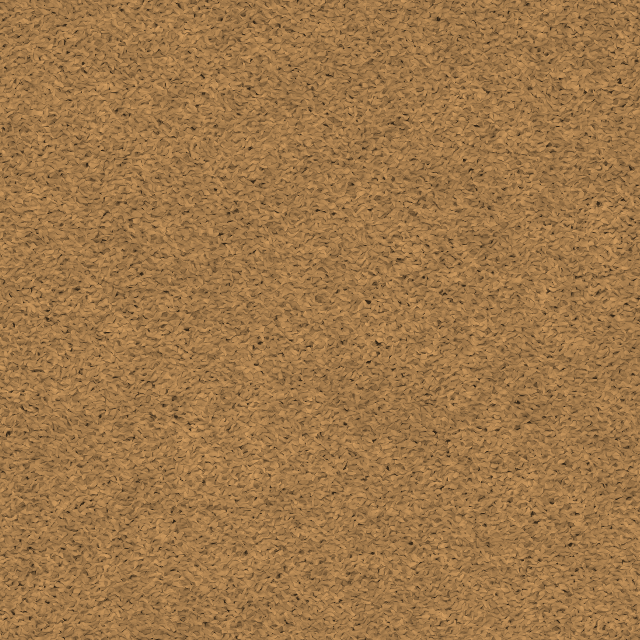
Write a WebGL 1 fragment shader that draws this texture.

```glsl
precision highp float;
// Shaggy tan carpet: short ragged fibres scattered on jittered grids, one
// turned grid per layer, painted from the dark base to the bright tips.
// Fibres fade toward their roots, so they mat together with few dark gaps.
uniform vec2 u_resolution;

#define CELLS 108.0        // grid cells across the canvas
#define LAYERS 7           // fibre layers from base to tip
#define HALF_LENGTH 0.74   // mean fibre half length, in cells
#define HALF_WIDTH 0.24    // mean fibre half width, in cells
#define ANGLE_SPREAD 2.1   // random turn away from horizontal
#define FLOW_TURN 1.5      // turn shared by neighbouring fibres
#define SHADOW 0.11        // strength of fibre shadows
#define BASE_TONE 0.23     // brightness of the gaps
#define DEEP_TONE 0.53     // brightness of the lowest fibres
#define TIP_TONE 0.725     // brightness of the top fibres
#define TONE_SPREAD 0.12   // brightness change from fibre to fibre
#define TINT vec3(1.0, 0.75, 0.462)

float hash(vec2 p) {
  return fract(sin(dot(p, vec2(127.1, 311.7))) * 43758.5453);
}

float noise(vec2 p) {
  vec2 i = floor(p);
  vec2 f = fract(p);
  f = f * f * (3.0 - 2.0 * f);
  float bottom = mix(hash(i), hash(i + vec2(1.0, 0.0)), f.x);
  float top = mix(hash(i + vec2(0.0, 1.0)), hash(i + vec2(1.0, 1.0)), f.x);
  return mix(bottom, top, f.y);
}

mat2 rotation(float angle) {
  float c = cos(angle);
  float s = sin(angle);
  return mat2(c, -s, s, c);
}

// Signed distance, roughly, to a bent fibre with tapered ends.
float fibreDistance(vec2 q, vec2 halfSize, float bend) {
  q.y -= bend * (q.x * q.x - 0.15);
  float along = min(abs(q.x) / halfSize.x, 1.0);
  float width = halfSize.y * (1.0 - 0.6 * along * along);
  return length(vec2(max(abs(q.x) - halfSize.x + width, 0.0), q.y)) - width;
}

void main() {
  vec2 canvas = gl_FragCoord.xy / u_resolution.y;
  vec2 p = canvas * CELLS;
  float edge = max(0.1, 0.6 * CELLS / u_resolution.y);

  // Slow fields: pile direction, small tufts and wide worn areas.
  float flow = (noise(canvas * 36.0 + 7.3) - 0.5) * FLOW_TURN;
  float tuft = noise(canvas * 50.0 + 31.7) - 0.5;
  float worn = noise(canvas * vec2(5.0, 8.0) + 53.1) - 0.5;

  // Ragged outlines.
  vec2 ragged = vec2(noise(p * 1.7 + 3.9), noise(p * 1.7 + 91.3)) - 0.5;
  p += 0.45 * ragged;

  float tone = BASE_TONE;
  for (int layer = 0; layer < LAYERS; layer++) {
    float height = float(layer) / float(LAYERS - 1);
    float layerTone = mix(DEEP_TONE, TIP_TONE, height);
    mat2 gridTurn = rotation(0.4 + 1.9 * float(layer));
    vec2 gridPoint = gridTurn * p;
    vec2 home = floor(gridPoint);
    for (int y = -1; y <= 1; y++) {
      for (int x = -1; x <= 1; x++) {
        vec2 cell = home + vec2(float(x), float(y));
        vec2 seed = cell + float(layer) * vec2(17.3, 41.9);
        vec2 jitter = vec2(hash(seed), hash(seed + 5.17));
        float turn = hash(seed + 11.31);
        float size = hash(seed + 23.71);
        float shade = hash(seed + 37.93);

        // Fibre frame and shape; the product with gridTurn undoes its turn.
        mat2 toFibre = rotation(flow + (turn - 0.5) * ANGLE_SPREAD);
        vec2 offset = (gridPoint - cell - jitter) * gridTurn;
        vec2 halfSize = vec2(HALF_LENGTH, HALF_WIDTH)
                      * vec2(0.65 + 0.6 * size, 0.75 + 0.5 * shade);
        float bend = (fract(turn * 7.0 + size) - 0.5) * 0.9;
        vec2 q = toFibre * offset;
        float body = fibreDistance(q, halfSize, bend);
        vec2 lifted = toFibre * (offset + vec2(-0.05, 0.18));
        float below = fibreDistance(lifted, halfSize, bend);

        // Shadow first, then the fibre, paler and denser toward its tip.
        tone *= 1.0 - SHADOW * (1.0 - smoothstep(-0.12, 0.14, below));
        float side = size < 0.5 ? -1.0 : 1.0;
        float tip = clamp(0.5 + 0.5 * side * q.x / halfSize.x, 0.0, 1.0);
        float fibreTone = layerTone + (shade - 0.5) * TONE_SPREAD;
        fibreTone += 0.05 * (tip - 0.5);
        float cover = 1.0 - smoothstep(-edge, edge, body);
        tone = mix(tone, fibreTone, cover * mix(0.55, 1.0, tip));
      }
    }
  }

  // Tufts and worn areas, with a faint grain along the pile.
  float grain = noise(p * vec2(1.8, 3.2) + 71.9) - 0.5;
  tone *= 1.0 + 0.11 * tuft + 0.04 * worn + 0.06 * grain;
  gl_FragColor = vec4(clamp(tone, 0.0, 1.0) * TINT, 1.0);
}
```
